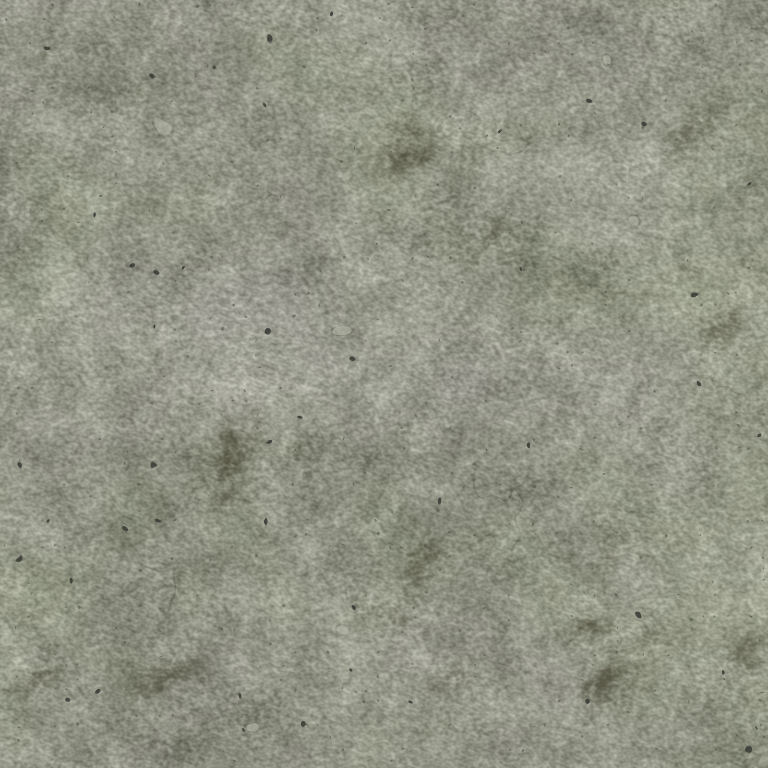
A WebGL 1 fragment shader for this texture:

```glsl
precision highp float;
// Weathered grey-green concrete: layered gradient noise gives broad clouds,
// mottling and sandy grain; hashed cells scatter pits and pale chips, and
// a loop of warped ellipses lays brown stains, mostly in the lower half.
uniform vec2 u_resolution;

vec2 hash2(vec2 p) {
  vec3 h = fract(p.xyx * vec3(0.1031, 0.1030, 0.0973));
  h += dot(h, h.yzx + 33.33);
  return fract((h.xx + h.yz) * h.zy);
}

float cornerSlope(vec2 cell, vec2 corner, vec2 f) {
  float angle = 6.2832 * hash2(cell + corner).x;
  return dot(vec2(cos(angle), sin(angle)), f - corner);
}

float gradientNoise(vec2 p) {
  vec2 cell = floor(p), f = fract(p);
  vec2 u = f * f * f * (f * (f * 6.0 - 15.0) + 10.0);
  vec2 e = vec2(1.0, 0.0);
  return mix(mix(cornerSlope(cell, e.yy, f), cornerSlope(cell, e.xy, f), u.x),
             mix(cornerSlope(cell, e.yx, f), cornerSlope(cell, e.xx, f), u.x), u.y);
}

// Four rotated octaves with a slow falloff
float fbm(vec2 p) {
  float sum = 0.0, weight = 1.0;
  for (int i = 0; i < 4; i++) {
    sum += weight * gradientNoise(p);
    p = mat2(1.62, 1.22, -1.22, 1.62) * p + 17.3;
    weight *= 0.6;
  }
  return sum;
}

vec2 rotate(vec2 p, float angle) {
  float c = cos(angle), s = sin(angle);
  return vec2(c * p.x + s * p.y, c * p.y - s * p.x);
}

// Signed distance, in canvas units, to a rough blob that some cells contain
float blobDistance(vec2 p, float cells, float share, float radius, float seed) {
  vec2 cell = floor(p * cells) + seed;
  vec2 place = 0.3 + 0.4 * hash2(cell);
  vec2 kind = hash2(cell + 51.7);
  vec2 q = rotate((fract(p * cells) - place) / cells, 3.14 * kind.y);
  float size = radius * (0.5 + 0.5 * hash2(cell + 87.1).x);
  q.y *= 1.0 + 1.2 * hash2(cell + 23.9).y;
  float rough = 0.7 * size * gradientNoise(p * 0.7 / radius + seed);
  return kind.x < share ? length(q) + rough - size : 1.0;
}

void main() {
  vec2 p = gl_FragCoord.xy / u_resolution.y;
  float soft = max(0.0012, 0.7 / u_resolution.y);

  // Tone: clouds, mottling and slightly flattened grain
  float clouds = fbm(p * 3.2 + 4.7);
  float mottle = fbm(p * 21.0 + 31.0);
  vec2 grainPoint = rotate(p, -0.25) * vec2(0.85, 1.15);
  float grain = gradientNoise(grainPoint * 118.0 + 9.0)
              + 0.9 * gradientNoise(rotate(grainPoint, 0.6) * 227.0 + 70.0);
  float tone = 0.085 * clouds + 0.075 * mottle + 0.115 * grain;

  // Worn pale skin and darker damp patches with grainy borders
  float patches = fbm(p * 6.5 + 60.0) + 0.25 * mottle + 0.2 * grain;
  tone += 0.03 * smoothstep(0.1, 0.6, patches);
  tone -= 0.04 * smoothstep(0.2, 0.75, -patches);
  vec3 color = vec3(0.575, 0.585, 0.524) + tone;

  // Drift between mossy green and neutral grey
  float moss = gradientNoise(p * 2.6 + 12.0) + 0.5 * gradientNoise(p * 9.0 + 40.0);
  color += vec3(-0.012, 0.006, -0.032) * moss;

  // Brown stains, broken up by the grain
  vec2 warp = 0.03 * vec2(fbm(p * 17.0 + 3.0), fbm(p * 17.0 + 45.0));
  float stain = 0.0;
  for (int i = 0; i < 18; i++) {
    vec2 key = vec2(float(i), 7.0);
    vec2 center = hash2(key);
    center.y = 0.1 + 0.8 * center.y * center.y;
    vec2 shape = hash2(key + 31.0);
    vec2 q = rotate(p + warp - center, 0.2 + 0.9 * shape.x);
    q /= vec2(0.022 + 0.026 * shape.y, 0.013 + 0.009 * shape.x);
    float strength = 0.3 + 0.7 * hash2(key + 63.0).x;
    stain = max(stain, strength * exp(-dot(q, q)));
  }
  stain *= clamp(0.72 - 0.6 * mottle - 0.4 * grain, 0.15, 1.1);
  color = mix(color, vec3(0.31, 0.30, 0.23), 0.8 * stain);

  // Faint broken hairlines
  float line = abs(fbm(p * 4.3 + 81.0));
  float broken = smoothstep(0.15, 0.45, gradientNoise(p * 7.0 + 22.0));
  color -= 0.07 * broken * (1.0 - smoothstep(0.004, 0.018, line));

  // Pale chips with a shaded rim
  float chip = blobDistance(p, 8.0, 0.09, 0.014, 140.0);
  color -= 0.06 * (1.0 - smoothstep(0.0, 0.003, abs(chip)));
  color = mix(color, vec3(0.67, 0.68, 0.62) + 0.3 * tone,
              0.75 * (1.0 - smoothstep(-0.003, soft, chip)));

  // Dark pits, from pinpricks to a few larger holes
  float pinprick = 1.0 - smoothstep(-soft, soft, blobDistance(p, 64.0, 0.13, 0.0021, 300.0));
  float pit = 1.0 - smoothstep(-soft, soft, blobDistance(p, 27.0, 0.07, 0.0048, 500.0));
  color = mix(color, vec3(0.32, 0.33, 0.28), 0.65 * pinprick);
  color = mix(color, vec3(0.21, 0.22, 0.20), 0.85 * pit);

  gl_FragColor = vec4(clamp(color, 0.0, 1.0), 1.0);
}
```
